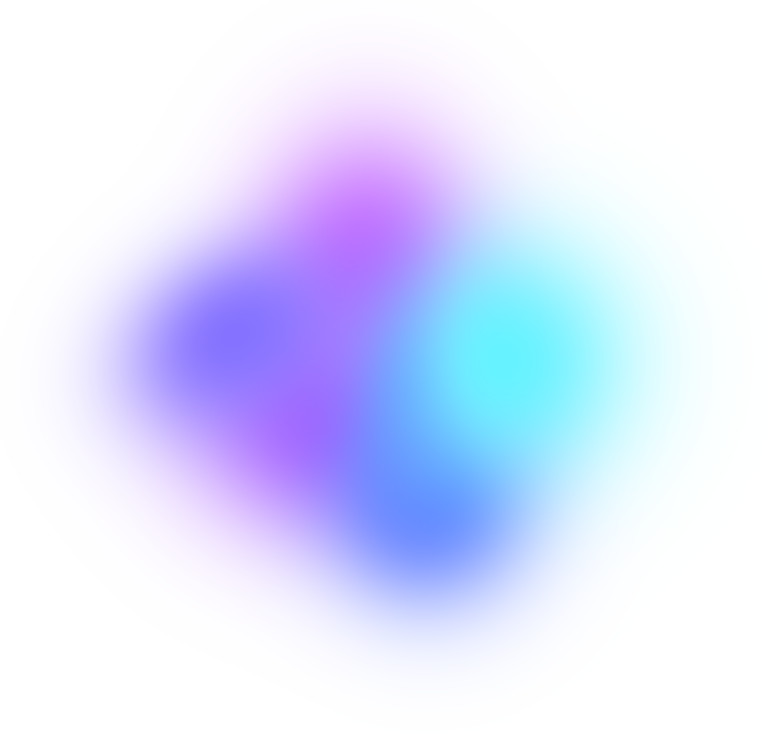
This background is drawn by a WebGL 2 fragment shader. Its source:

```glsl
#version 300 es
precision highp float;
// Soft overlapping clouds of orchid, violet, blue and cyan on white.
// Each cloud is a rotated elliptical falloff, laid over the ones before it;
// the cyan cloud has a steeper left flank where it meets the violet.

uniform vec2 u_resolution;
out vec4 fragColor;

// Coverage of a soft ellipse, 1 at its centre and fading to 0 outside.
float cloud(vec2 p, vec2 center, vec2 radii, float angle) {
    vec2 d = p - center;
    float c = cos(angle), s = sin(angle);
    d = vec2(c * d.x + s * d.y, c * d.y - s * d.x) / radii;
    return exp(-pow(dot(d, d), 1.12));
}

void main() {
    // Centred coordinates in units of the canvas height
    vec2 p = (gl_FragCoord.xy - 0.5 * u_resolution) / u_resolution.y;

    vec3 color = vec3(1.0);
    vec3 orchid = vec3(0.78, 0.42, 1.0);
    vec3 purple = vec3(0.69, 0.39, 1.0);
    vec3 violet = vec3(0.52, 0.45, 1.0);
    vec3 blue = vec3(0.38, 0.49, 1.0);
    vec3 azure = vec3(0.40, 0.56, 1.0);
    vec3 cyan = vec3(0.40, 0.95, 1.0);

    // Warm clouds: above and lower left
    color = mix(color, orchid, cloud(p, vec2(-0.019, 0.153), vec2(0.147, 0.175), 0.0));
    color = mix(color, purple, cloud(p, vec2(-0.085, -0.060), vec2(0.175, 0.155), 0.0));

    // Violet wing on the left, tilted up to the right
    color = mix(color, violet, cloud(p, vec2(-0.199, 0.053), vec2(0.155, 0.115), 0.5));

    // Blue base and the narrow seam rising through the middle
    color = mix(color, blue, cloud(p, vec2(0.061, -0.160), vec2(0.140, 0.146), 0.0));
    color = mix(color, azure, 0.8 * cloud(p, vec2(0.035, -0.047), vec2(0.073, 0.153), 0.0));

    // Cyan cloud, narrower on its left side
    vec2 cyanCenter = vec2(0.155, 0.020);
    float cyanWidth = p.x < cyanCenter.x ? 0.128 : 0.170;
    color = mix(color, cyan, cloud(p, cyanCenter, vec2(cyanWidth, 0.167), 0.0));

    fragColor = vec4(color, 1.0);
}
```
